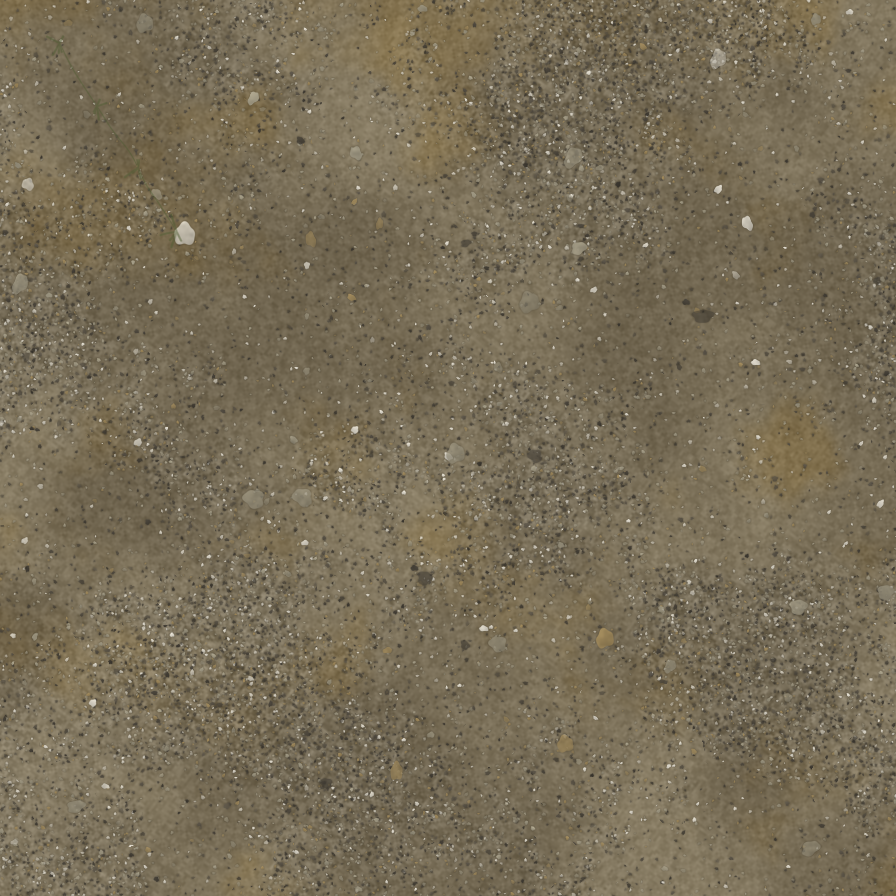
Reproduce this texture procedurally as a WebGL 2 fragment shader.

```glsl
#version 300 es
precision highp float;
// Damp packed earth: smooth mud patches, fine grit, scattered pebbles and a small weed.

#define MUD_DARK vec3(0.435, 0.393, 0.308)
#define MUD_LIGHT vec3(0.535, 0.490, 0.393)
#define GRIT_BASE vec3(0.485, 0.450, 0.375)
#define OCHRE vec3(0.63, 0.54, 0.36)
#define PALE vec3(0.68, 0.65, 0.56)
#define WHITE vec3(0.88, 0.86, 0.81)
#define SLATE vec3(0.27, 0.25, 0.215)
#define LEAF vec3(0.31, 0.36, 0.20)
#define PATCH_SCALE 5.2
#define GRAIN_MUD 0.12
#define GRAIN_GRIT 0.26
#define SOFTNESS 0.0010

uniform vec2 u_resolution;
out vec4 fragColor;

float hash(vec2 p) {
    return fract(sin(dot(p, vec2(12.9898, 78.233))) * 43758.5453);
}

float valueNoise(vec2 p) {
    vec2 i = floor(p), f = fract(p);
    f = f * f * (3.0 - 2.0 * f);
    return mix(mix(hash(i), hash(i + vec2(1, 0)), f.x),
               mix(hash(i + vec2(0, 1)), hash(i + vec2(1, 1)), f.x), f.y);
}

float fbm(vec2 p) {
    float sum = 0.0, amp = 0.5;
    for (int i = 0; i < 5; i++) {
        sum += amp * valueNoise(p);
        p = mat2(1.6, 1.2, -1.2, 1.6) * p + 17.3;
        amp *= 0.5;
    }
    return sum / 0.97;
}

vec3 stoneColour(float pick, float darkShare) {
    if (pick < darkShare) return SLATE * (0.85 + 0.5 * pick / darkShare);
    float t = (pick - darkShare) / (1.0 - darkShare);
    return t < 0.52 ? mix(PALE * 0.86, PALE, t / 0.52) : t < 0.72 ? OCHRE : WHITE;
}

// Jittered grid of irregular stones; radius is a fraction of the cell.
vec3 scatter(vec3 ground, vec2 uv, float cells, float chance, float radius, float darkShare, float soft) {
    vec2 p = uv * cells, home = floor(p);
    vec3 col = ground;
    for (int k = 0; k < 9; k++) {
        vec2 id = home + vec2(k % 3 - 1, k / 3 - 1);
        vec2 seed = id + cells * 1.37;
        if (hash(seed) > chance) continue;
        vec2 jitter = vec2(hash(seed + 11.3), hash(seed + 23.7));
        vec2 d = p - id - 0.1 - 0.8 * jitter;
        float turn = 6.2832 * hash(seed + 37.1);
        vec2 q = mat2(cos(turn), -sin(turn), sin(turn), cos(turn)) * d;
        q.y *= 1.05 + 0.6 * hash(seed + 41.9);
        float a = atan(q.y, q.x);
        float size = radius * (0.55 + 0.75 * hash(seed + 53.3));
        size *= 1.0 + 0.10 * sin(3.0 * a + turn * 5.0) + 0.07 * sin(5.0 * a + turn * 9.0);
        float edge = (length(q) - size) / cells;
        float mask = 1.0 - smoothstep(-soft, soft, edge);
        float shade = 0.95 + 0.08 * dot(d, vec2(-0.5, 0.8)) / radius;
        shade += 0.16 * (valueNoise(uv * 210.0) - 0.5);
        vec3 stone = stoneColour(hash(seed + 67.7), darkShare) * shade;
        col *= 1.0 - 0.08 * (1.0 - smoothstep(0.0, 2.5 * soft, edge));
        col = mix(col, stone, mask * (0.45 + 0.55 * hash(seed + 71.1)));
    }
    return col;
}

float segment(vec2 p, vec2 a, vec2 b) {
    vec2 ab = b - a;
    return length(p - a - ab * clamp(dot(p - a, ab) / dot(ab, ab), 0.0, 1.0));
}

// Thin stem with tufts of narrow leaves.
vec3 weed(vec3 col, vec2 uv, float soft) {
    vec2 root = vec2(0.20, 0.74), tip = vec2(0.065, 0.95);
    vec2 p = uv + 0.012 * (vec2(valueNoise(uv * 22.0), valueNoise(uv * 22.0 + 9.0)) - 0.5);
    float d = segment(p, root, tip) - 0.0007;
    for (int i = 0; i < 20; i++) {
        float fi = float(i), angle = 6.2832 * hash(vec2(fi, 3.0));
        vec2 base = mix(root, tip, floor(fi / 5.0) / 3.0);
        vec2 leaf = vec2(cos(angle), sin(angle)) * (0.008 + 0.012 * hash(vec2(fi, 8.0)));
        d = min(d, segment(p, base, base + leaf) - 0.0012);
    }
    return mix(col, LEAF, 0.5 * (1.0 - smoothstep(-soft, soft, d)));
}

void main() {
    vec2 uv = gl_FragCoord.xy / min(u_resolution.x, u_resolution.y);
    float soft = max(SOFTNESS, 0.6 / min(u_resolution.x, u_resolution.y));
    vec2 tilted = mat2(0.8, 0.6, -0.6, 0.8) * uv;

    // Mud tone, faint ochre stains and grit patches
    float grit = smoothstep(0.32, 0.66, fbm(uv * PATCH_SCALE + 3.7) + 0.2 * (valueNoise(tilted * 48.0) - 0.5));
    float stain = smoothstep(0.52, 0.80, fbm(uv * 8.0 + 41.0));
    vec3 col = mix(MUD_DARK, MUD_LIGHT, smoothstep(0.22, 0.78, fbm(uv * 7.0 + 19.0)));
    col = mix(col, GRIT_BASE, 0.55 * grit);
    col *= mix(vec3(1.0), vec3(1.02, 0.97, 0.84), stain * (1.0 - 0.5 * grit));

    // Fine grain
    float grain = 0.55 * valueNoise(tilted * 340.0) + 0.45 * valueNoise(tilted * 170.0 + 5.0) - 0.5;
    col += grain * mix(GRAIN_MUD, GRAIN_GRIT, grit);

    // Sand, grit, small stones, then pebbles
    col = scatter(col, uv, 231.0, mix(0.07, 0.50, grit), 0.34, 0.42, soft);
    col = scatter(col, tilted, 150.0, mix(0.07, 0.42, grit), 0.29, 0.50, soft);
    col = scatter(col, uv, 78.0, mix(0.05, 0.20, grit), 0.20, 0.66, soft);
    col = scatter(col, tilted, 31.0, 0.09, 0.13, 0.18, soft);
    col = scatter(col, uv, 13.0, 0.22, 0.13, 0.14, soft);

    col = weed(col, uv, soft);
    fragColor = vec4(clamp(col, 0.0, 1.0), 1.0);
}
```
